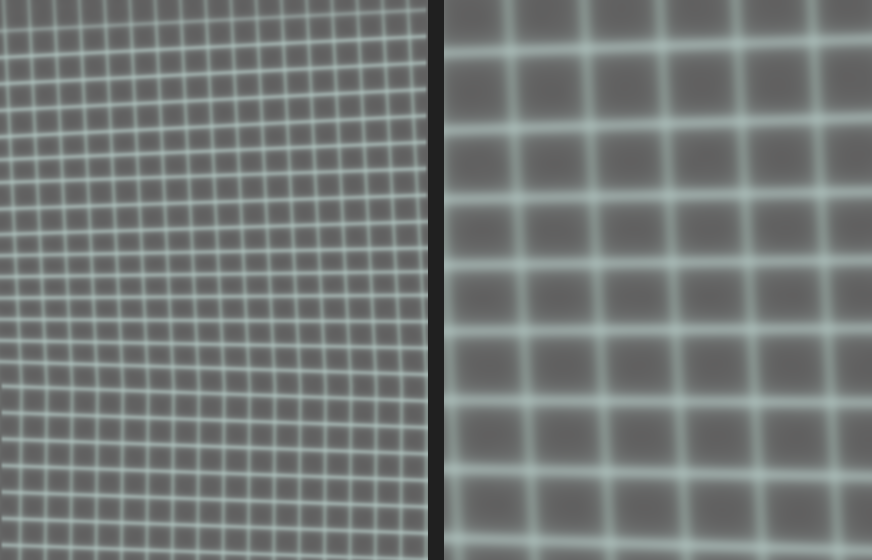
Left, the full canvas; right, a detail of the centre.
Give the GLSL for this pattern, as a WebGL 2 fragment shader.

```glsl
#version 300 es
precision highp float;

uniform vec2 u_resolution;
out vec4 fragColor;

// Colours
const vec3 GROUND = vec3(0.378, 0.376, 0.376);
const vec3 ROW_COLOR = vec3(0.715, 0.795, 0.780);
const vec3 COLUMN_COLOR = vec3(0.690, 0.790, 0.755);

// Rows: heights measured down from the top, in canvas heights
const int ROWS = 22;
const float ROW_STEP = 0.04727;
const float ROW_START_LEFT = 0.0553;
const float ROW_START_RIGHT = 0.0175;
const float UPPER_PINCH = 0.0130;
const float MIDDLE_PINCH = 0.0620;
const float RIGHT_PINCH = 0.0104;

// Columns: in canvas widths
const float COLUMN_START = 0.0084;
const float COLUMN_STEP_TOP = 0.0590;
const float COLUMN_STEP_BOTTOM = 0.05932;
const float LEAN = 0.0605;
const float LEAN_BACK = 0.0117;
const float BEND_HEIGHT = 0.69;

// Line softness (in canvas heights) and strength
const float CORE_WIDTH = 0.0033;
const float HALO_WIDTH = 0.0068;
const float HALO_SHARE = 0.36;
const float ROW_STRENGTH = 0.62;
const float COLUMN_STRENGTH = 0.43;
const float WEAR = 0.07;
const float GRAIN = 0.006;

float hash(vec2 p) {
  return fract(sin(dot(p, vec2(127.1, 311.7))) * 43758.5453);
}

float noise(vec2 p) {
  vec2 i = floor(p);
  vec2 f = fract(p);
  f = f * f * (3.0 - 2.0 * f);
  return mix(mix(hash(i), hash(i + vec2(1.0, 0.0)), f.x),
             mix(hash(i + vec2(0.0, 1.0)), hash(i + vec2(1.0, 1.0)), f.x), f.y);
}

float ramp(float start, float end, float x) {
  return clamp((x - start) / (end - start), 0.0, 1.0);
}

// Bright core inside a wider halo
float glow(float distance) {
  float core = distance / CORE_WIDTH;
  float halo = distance / HALO_WIDTH;
  return mix(exp(-0.5 * core * core), exp(-0.5 * halo * halo), HALO_SHARE);
}

// Straight row between unevenly spaced ends
float rowHeight(float index, float x) {
  float left = ROW_START_LEFT + index * ROW_STEP
             - UPPER_PINCH * ramp(4.0, 6.0, index)
             - MIDDLE_PINCH * ramp(7.8, 14.4, index);
  float right = ROW_START_RIGHT + index * ROW_STEP
              - RIGHT_PINCH * ramp(9.0, 11.0, index);
  return mix(left, right, x);
}

float rows(vec2 p) {
  float light = 0.0;
  for (int i = 0; i < ROWS; i++) {
    float index = float(i);
    float strength = i == 0 ? 0.68 : 1.0;
    strength *= 1.0 + WEAR * (noise(vec2(p.x * 17.0, index * 3.0)) - 0.5);
    light = max(light, strength * glow(p.y - rowHeight(index, p.x)));
  }
  // Rows stop just short of the lower left and upper right edges
  float leftEnd = mix(1.0, smoothstep(-0.002, 0.009, p.x), smoothstep(0.66, 0.69, p.y));
  float rightEnd = mix(smoothstep(1.002, 0.991, p.x), 1.0, smoothstep(0.30, 0.42, p.y));
  return ROW_STRENGTH * light * leftEnd * rightEnd;
}

float columns(vec2 p, float aspect) {
  float lean = LEAN * min(p.y, BEND_HEIGHT) - LEAN_BACK * max(p.y - BEND_HEIGHT, 0.0);
  float pitch = mix(COLUMN_STEP_TOP, COLUMN_STEP_BOTTOM, p.y);
  float cell = (p.x - COLUMN_START - lean) / pitch;
  float index = floor(cell + 0.5);
  float distance = (cell - index) * pitch * aspect;
  float strength = mix(0.82, 1.0, smoothstep(0.02, 0.07, p.y));
  strength *= 1.0 + WEAR * (noise(vec2(index * 5.0, p.y * 22.0)) - 0.5);
  return COLUMN_STRENGTH * strength * glow(distance);
}

void main() {
  vec2 p = gl_FragCoord.xy / u_resolution;
  p.y = 1.0 - p.y;
  float aspect = u_resolution.x / u_resolution.y;

  // Ground with faint mottling
  vec3 color = GROUND + GRAIN * (noise(p * vec2(aspect, 1.0) * 90.0) - 0.5);

  // Crossing lines build up to brighter knots
  color = mix(color, COLUMN_COLOR, columns(p, aspect));
  color = mix(color, ROW_COLOR, rows(p));

  fragColor = vec4(color, 1.0);
}
```
